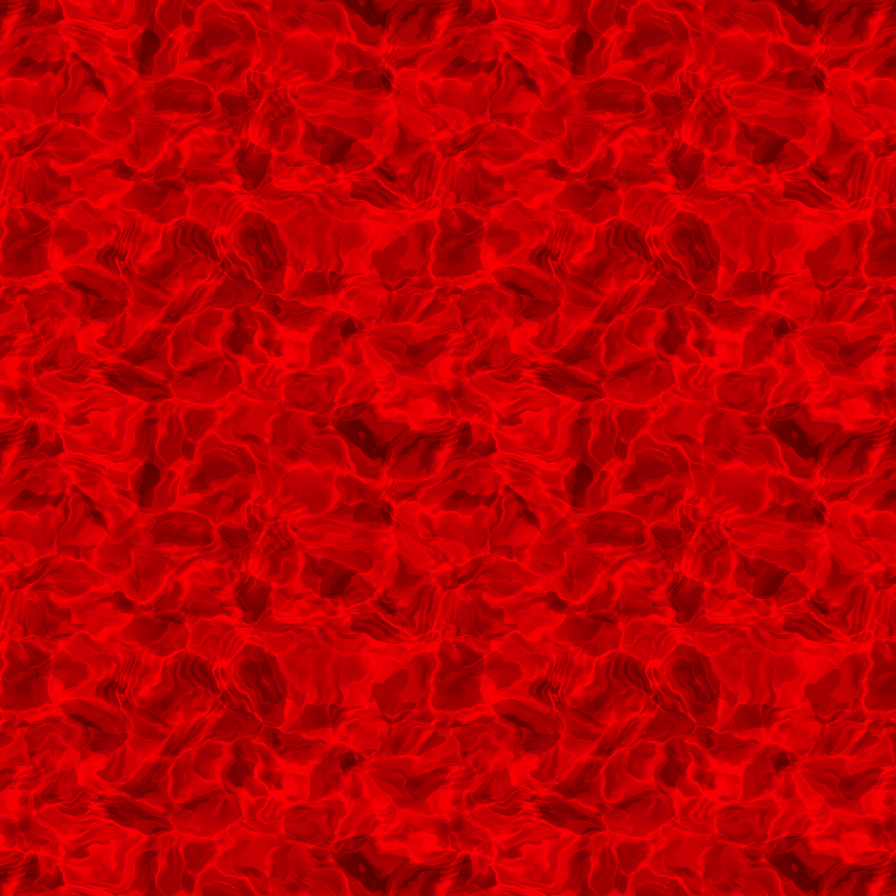
A WebGL 1 fragment shader for this texture:

```glsl
precision highp float;

uniform vec2 u_resolution;

const float REPEATS = 2.07;
const vec3 DEEP_RED = vec3(0.36, 0.0, 0.0);
const vec3 BRIGHT_RED = vec3(0.96, 0.0, 0.012);

float hash(vec2 cell, float seed) {
    return fract(sin(dot(cell, vec2(127.1, 311.7)) + seed * 74.7) * 43758.55);
}

// Gradient noise that wraps after "period" cells
float cornerSlope(vec2 cell, vec2 offset, vec2 period, float seed) {
    float angle = 6.28319 * hash(mod(cell, period), seed);
    return dot(vec2(cos(angle), sin(angle)), offset);
}

float gradientNoise(vec2 tile, vec2 period, float seed) {
    vec2 p = tile * period;
    vec2 cell = floor(p);
    vec2 f = p - cell;
    vec2 ease = f * f * f * (f * (f * 6.0 - 15.0) + 10.0);
    vec2 e = vec2(1.0, 0.0);
    float low = mix(cornerSlope(cell, f, period, seed),
                    cornerSlope(cell + e.xy, f - e.xy, period, seed), ease.x);
    float high = mix(cornerSlope(cell + e.yx, f - e.yx, period, seed),
                     cornerSlope(cell + e.xx, f - e.xx, period, seed), ease.x);
    return 1.4 * mix(low, high, ease.y);
}

float fbm(vec2 tile, vec2 period, float seed) {
    float sum = 0.0;
    float weight = 1.0;
    for (int i = 0; i < 4; i++) {
        sum += weight * gradientNoise(tile, period, seed + float(i));
        period *= 2.0;
        weight *= 0.45;
    }
    return sum;
}

vec2 warp(vec2 tile, vec2 period, float amount, float seed) {
    return tile + amount * vec2(fbm(tile, period, seed), fbm(tile, period, seed + 9.0));
}

// Wrapping cells: x is the gap to the border, y a random value per cell
vec2 cells(vec2 tile, vec2 period, float seed) {
    vec2 p = tile * period;
    float nearest = 9.0;
    float second = 9.0;
    float id = 0.0;
    for (int i = 0; i < 9; i++) {
        float row = floor((float(i) + 0.5) / 3.0);
        vec2 cell = floor(p) + vec2(float(i) - 3.0 * row, row) - 1.0;
        vec2 wrapped = mod(cell, period);
        vec2 site = cell + vec2(hash(wrapped, seed), hash(wrapped, seed + 1.0));
        float d = length(site - p);
        second = min(second, max(d, nearest));
        if (d < nearest) id = hash(wrapped, seed + 2.0);
        nearest = min(nearest, d);
    }
    return vec2(second - nearest, id);
}

// Thin bright line with a soft glow where "gap" is zero
float filament(float gap, float sharpness) {
    float d = abs(gap) * sharpness;
    return 0.65 * exp(-d * d) + 0.35 * exp(-0.5 * d);
}

// Dark cell interiors with ragged inner shores
float pools(vec2 cell, float raggedness) {
    float depth = smoothstep(0.3, 0.95, cell.y);
    return depth * smoothstep(0.09, 0.17, cell.x + 0.4 * raggedness);
}

// Fine parallel bands following a smooth field
float ripples(vec2 tile, float mask) {
    float phase = 55.0 * gradientNoise(tile, vec2(4.0, 4.0), 41.0);
    return sin(phase) * smoothstep(0.0, 0.3, mask);
}

float liquidTone(vec2 tile) {
    vec2 bent = warp(tile, vec2(5.0, 6.0), 0.055, 3.0);
    vec2 curled = warp(bent, vec2(9.0, 11.0), 0.032, 23.0);
    vec2 large = cells(bent, vec2(8.0, 9.0), 5.0);
    vec2 small = cells(curled, vec2(14.0, 17.0), 15.0);
    float cloud = fbm(curled, vec2(10.0, 13.0), 31.0);
    float crease = gradientNoise(curled, vec2(10.0, 14.0), 37.0);
    float patches = gradientNoise(tile, vec2(7.0, 7.0), 51.0);

    float tone = 0.66 + 0.32 * cloud;
    tone -= 0.28 * pools(large, cloud);
    tone -= 0.25 * pools(small, crease);
    tone += 0.25 * filament(large.x, 12.0);
    tone += 0.18 * filament(small.x, 9.0) * smoothstep(-0.3, 0.3, patches);
    tone += 0.18 * filament(crease, 15.0);
    tone += 0.12 * ripples(bent, patches);
    return tone;
}

void main() {
    vec2 uv = gl_FragCoord.xy / u_resolution;
    float tone = clamp(liquidTone(fract(uv * REPEATS)), 0.0, 1.0);
    gl_FragColor = vec4(mix(DEEP_RED, BRIGHT_RED, tone), 1.0);
}
```
